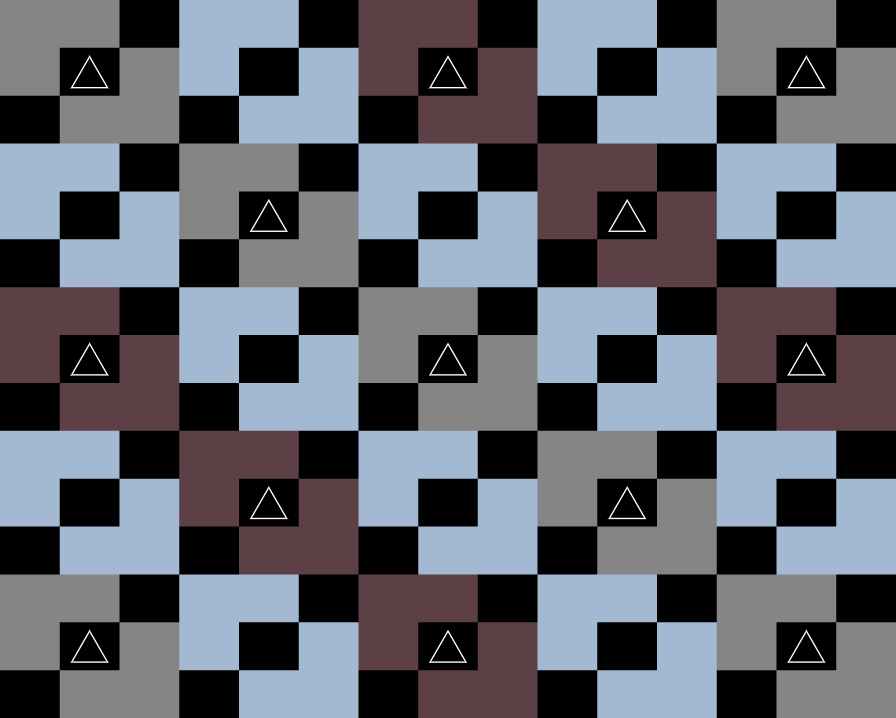
This pattern is drawn by a Shadertoy shader. Its source:

```glsl
// A 5 by 5 grid of tiles, each split 3 by 3 with black blocks on its rising diagonal.
// Tile colours cycle along the grid diagonals; every other tile holds a thin outlined
// triangle. Blocks are smoothed by supersampling, outlines by distance coverage.

// Blue on odd tiles; grey and maroon alternate on even ones
vec3 tileColor(vec2 tile) {
    float diagonal = mod(tile.x + tile.y, 4.0);
    if (mod(diagonal, 2.0) > 0.5) return vec3(0.64, 0.725, 0.82);
    return diagonal < 1.0 ? vec3(0.52) : vec3(0.36, 0.25, 0.275);
}

// Flat colour at a point given in tile units
vec3 blocks(vec2 p) {
    vec2 block = floor(fract(p) * 3.0);
    return block.x == block.y ? vec3(0.0) : tileColor(floor(p));
}

// Signed distance to an upright equilateral triangle with sharp corners
float triangle(vec2 p) {
    float base = -p.y - 0.0221;
    float sides = dot(vec2(abs(p.x), p.y), vec2(0.866, 0.5)) - 0.01055;
    return max(base, sides);
}

// Share of a pixel covered by a stroke centred on distance zero
float stroke(float dist, float halfWidth, float pixel) {
    return clamp(0.5 + (halfWidth - dist) / pixel, 0.0, 1.0)
         - clamp(0.5 - (halfWidth + dist) / pixel, 0.0, 1.0);
}

void mainImage(out vec4 fragColor, in vec2 fragCoord) {
    // Average 4 by 4 samples of the blocks
    vec3 color = vec3(0.0);
    for (int i = 0; i < 16; i++) {
        vec2 offset = (vec2(i % 4, i / 4) - 1.5) / 4.0;
        color += blocks((fragCoord + offset) / iResolution.xy * 5.0) / 16.0;
    }

    // Outline in units of canvas height, on even tiles only
    vec2 grid = fragCoord / iResolution.xy * 5.0;
    vec2 tile = floor(grid);
    vec2 local = (grid - tile - 0.5) / 5.0 * iResolution.xy / iResolution.y;
    float line = stroke(triangle(local), 0.00095, 1.0 / iResolution.y);
    float even = 1.0 - mod(tile.x + tile.y, 2.0);
    color = mix(color, vec3(1.0), line * even);

    fragColor = vec4(color, 1.0);
}
```
